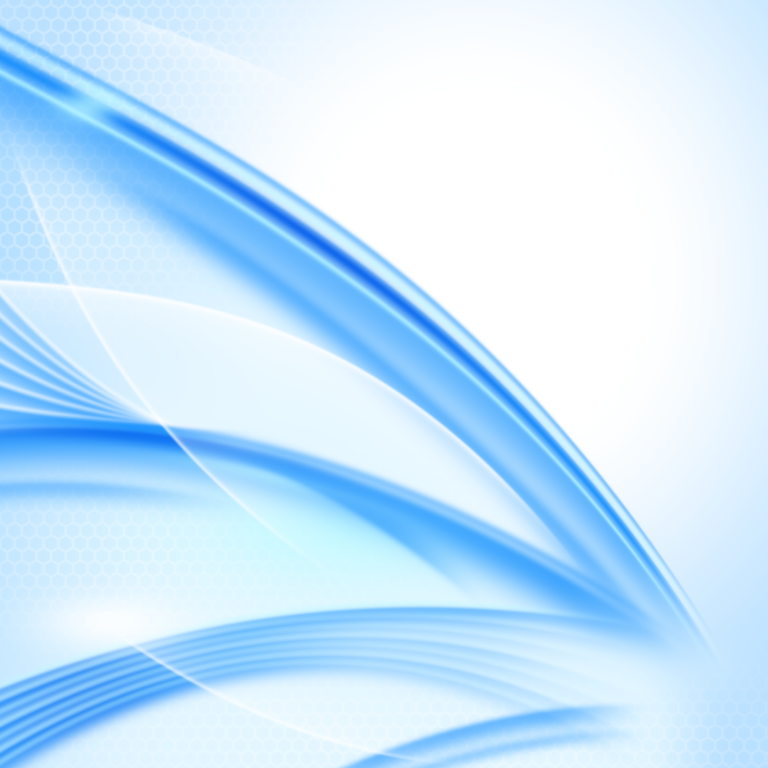
Write a Shadertoy shader that draws this background.

```glsl
// Silky blue light ribbons sweeping over a white glow, with faint honeycomb.
#define WHITE vec3(1)
#define SKY vec3(.66, .85, 1)
#define MIST vec3(.89, .965, 1)
#define AZURE vec3(.1, .57, .99)
#define DEEP vec3(0, .36, .92)
#define CYAN vec3(.74, .98, 1)
#define CELL_SIZE .019
#define HONEYCOMB .3
#define STRANDS 7
#define FAN_LINES 6

vec3 col;

void ink(vec3 tint, float amount) { col = mix(col, tint, amount); }

float fall(float a, float b, float x) { return 1. - smoothstep(a, b, x); }

float hash(float n) {
    n = fract(n * .1031);
    n *= n + 33.33;
    return fract(n * (n + n));
}

float noise(float x) {
    return mix(hash(floor(x)), hash(floor(x) + 1.), smoothstep(0., 1., fract(x)));
}

// Approximate signed distance to the cubic y = k(x); positive past the curve.
float curve(vec2 p, vec4 k) {
    float y = k.x + p.x * (k.y + p.x * (k.z + p.x * k.w));
    float slope = k.y + p.x * (2. * k.z + 3. * p.x * k.w);
    return (p.y - y) * inversesqrt(1. + slope * slope);
}

// Soft line with a separate width on each side.
float ridge(float d, float before, float after) {
    float q = d / (d < 0. ? before : after);
    return exp(-q * q);
}

// Translucent sheet: crisp edge, then a fade inward.
float sheet(float d, float depth) {
    return smoothstep(-.002, .002, d) * exp(-max(d, 0.) / depth);
}

// Elliptic glow: center in xy, size in zw.
float glow(vec2 p, vec4 g) {
    vec2 q = (p - g.xy) / g.zw;
    return exp(-dot(q, q));
}

float honeycomb(vec2 q) {
    vec2 r = vec2(1, 1.732);
    vec2 a = mod(q, r) - .5 * r, b = mod(q - .5 * r, r) - .5 * r;
    vec2 g = abs(dot(a, a) < dot(b, b) ? a : b);
    return fall(.02, .16, .5 - max(g.x, dot(g, .5 * r)));
}

void mainImage(out vec4 fragColor, in vec2 fragCoord) {
    vec2 p = fragCoord / iResolution.xy;
    p.y = 1. - p.y; // measured downward from the top
    float x = p.x;

    // Background and the area under the great arc
    float edge = curve(p, vec4(.033, .54, -.115, .4875));
    float rim = length((p - vec2(.62, .36)) * vec2(1, .9));
    col = mix(WHITE, SKY, .8 * smoothstep(.2, .65, rim));
    ink(mix(SKY, MIST, smoothstep(-.1, .5, x + .25 * p.y)), smoothstep(-.004, .012, edge) * fall(.82, .96, x));

    // Honeycomb patches and a faint upper sheet
    float patches = glow(p, vec4(.16, .06, .24, .16)) + glow(p, vec4(.1, .3, .18, .09))
        + glow(p, vec4(.2, .72, .3, .09)) + glow(p, vec4(.55, .97, .5, .08));
    ink(WHITE, HONEYCOMB * honeycomb(p / CELL_SIZE) * min(patches, 1.));
    ink(WHITE, .5 * sheet(curve(p, vec4(-.02, .2, .35, 0)), .03) * smoothstep(.1, .2, x) * fall(.3, .45, x));

    // Soft second ribbon
    float second = curve(p, vec4(.163, .426, .41, 0));
    ink(AZURE, smoothstep(.05, .3, x) * fall(.75, .92, x)
        * (.5 * ridge(second, .012, .025) + .15 * ridge(second + .02, .04, .03)));

    // Great arc: blue wash, thin rim, deep core and bright threads
    float e = edge / (1. - .55 * smoothstep(.35, .95, x));
    float fade = fall(.8, .95, x);
    ink(AZURE, fade * .62 * ridge(e - .056, .012, .055));
    ink(AZURE, fade * (.5 * ridge(e - .004, .004, .007) + .45 * ridge(e - .022, .012, .02) * noise(e * 170. + 40.)));
    ink(mix(AZURE, DEEP, glow(p, vec4(.42, .32, .28, .28))), fade * .92 * ridge(e - .036, .009, .011));
    ink(CYAN, fade * (.7 * ridge(e - .053, .004, .005) + .4 * ridge(e - .016, .005, .005)));

    // Pale petal below its curved edge
    float petal = curve(p, vec4(.365, .067, .078, .65));
    ink(WHITE, fall(.62, .78, x) * (.55 * sheet(petal, .06) + .35 * ridge(petal, .002, .006)));

    // Fan of lines meeting the middle ribbon
    for (int i = 0; i < FAN_LINES; i++) {
        float start = .39 + .029 * float(i), rise = .56 - start;
        float d = curve(p, vec4(start, rise * 6.5, -rise * 9., 0));
        fade = fall(.14, .34, x);
        ink(AZURE, fade * (.3 + .06 * float(i)) * ridge(d, .004, .016));
        ink(WHITE, fade * .45 * ridge(d + .007, .003, .003));
    }

    // Middle ribbon with its cyan sheen
    float mid = curve(p, vec4(.55, -.053, .42, 0));
    fade = fall(.72, .92, x);
    ink(CYAN, .85 * glow(p, vec4(.46, .685, .2, .075)) * smoothstep(0., .02, mid));
    ink(AZURE, fade * (.8 * ridge(mid - .018, .012, .04) + .4 * ridge(mid, .006, .006)));
    ink(DEEP, .65 * ridge(mid - .012, .005, .012) * glow(p, vec4(.17, .56, .2, .2)));
    ink(CYAN, .55 * ridge(mid - .035, .008, .012) * glow(p, vec4(.36, .62, .14, .14)));
    ink(AZURE, .4 * ridge(mid - .085, .008, .018) * fall(.1, .35, x));
    float under = curve(p, vec4(.581, -.24, .9, 0));
    ink(AZURE, .55 * ridge(under, .022, .007) * smoothstep(.25, .4, x) * fall(.5, .64, x));

    // Lower ribbon: strands spreading toward the left
    for (int i = 0; i < STRANDS; i++) {
        float t = float(i) / float(STRANDS - 1);
        float d = curve(p, mix(vec4(.9, -.389, .354, 0), vec4(1, -.63, .75, 0), t));
        fade = fall(.6, .88, x) * (1. - .65 * smoothstep(.15, .5, x) * step(.01, t));
        vec3 tint = mix(AZURE, DEEP, .5 * glow(p, vec4(.1, .9, .14, .14)));
        ink(tint, fade * (.45 + .35 * hash(float(i) + 4.)) * ridge(d, .004, .015));
        ink(CYAN, fade * .35 * ridge(d + .007, .004, .004));
    }
    float foot = curve(p, vec4(1.308, -.93, .56, 0));
    ink(AZURE, smoothstep(.35, .5, x) * fall(.7, .86, x) * (.6 * ridge(foot, .006, .02) + .35 * ridge(foot - .035, .008, .01)));

    // White sheets crossing the ribbons
    float sail = curve(p.yx, vec4(-.0552, .423, -.446, 1));
    ink(WHITE, smoothstep(.15, .3, p.y) * fall(.62, .78, p.y) * (.3 * sheet(sail, .09) + .45 * ridge(sail, .002, .004)));
    float keel = -curve(p, vec4(.706, .897, -.69, 0));
    ink(WHITE, smoothstep(.12, .2, x) * fall(.45, .62, x) * (.3 * sheet(keel, .05) + .4 * ridge(keel, .002, .004)));

    // Glows
    ink(WHITE, .85 * glow(p, vec4(.143, .81, .09, .035)));
    ink(CYAN, .7 * glow(p, vec4(.117, .137, .04, .022)));
    ink(MIST, .6 * glow(p, vec4(.8, .875, .12, .04)));
    fragColor = vec4(col, 1);
}
```
